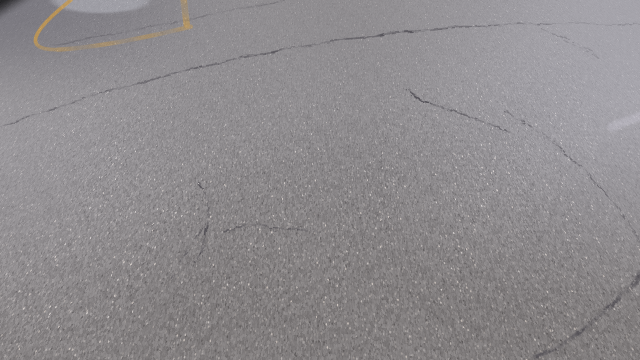
This texture is drawn by a WebGL 1 fragment shader. Its source:

```glsl
precision highp float;
// Worn grey asphalt in perspective, with pale grit, ragged cracks and faded paint.
uniform vec2 u_resolution;

float hash(vec2 p) {
  return fract(sin(dot(p, vec2(127.1, 311.7))) * 4375.85);
}

float segmentDistance(vec2 p, vec2 a, vec2 b) {
  vec2 ab = b - a;
  return length(p - a - ab * clamp(dot(p - a, ab) / dot(ab, ab), 0.0, 1.0));
}

// Distance to a quadratic curve, walked as short segments.
float curveDistance(vec2 p, vec2 a, vec2 control, vec2 b) {
  float nearest = 10.0;
  vec2 previous = a;
  for (int i = 1; i <= 12; i++) {
    float t = float(i) / 12.0;
    vec2 next = mix(mix(a, control, t), mix(control, b, t), t);
    nearest = min(nearest, segmentDistance(p, previous, next));
    previous = next;
  }
  return nearest;
}

float stroke(float distance, float halfWidth, float soft) {
  return 1.0 - smoothstep(halfWidth - soft, halfWidth + soft, distance);
}

float bump(float x, float centre, float radius) {
  return 1.0 - smoothstep(0.0, radius, abs(x - centre));
}

// Cellular noise: x is the distance to the nearest stone, y its random tone.
vec2 stones(vec2 p) {
  vec2 cell = floor(p);
  vec2 nearest = vec2(10.0, 0.0);
  for (int j = -1; j <= 1; j++) {
    for (int i = -1; i <= 1; i++) {
      vec2 id = cell + vec2(float(i), float(j));
      vec2 centre = id + vec2(hash(id), hash(id + 37.3));
      float d = length(p - centre);
      if (d < nearest.x) nearest = vec2(d, hash(id + 71.9));
    }
  }
  return nearest;
}

// Slow bends plus stone-sized jumps, so cracks run around the grit.
vec2 wobble(vec2 p, vec2 stone) {
  vec2 slow = sin(p.yx * vec2(43.0, 37.0) + 2.0 * sin(p * 29.0));
  vec2 jump = vec2(stone.y - 0.5, fract(stone.y * 7.3) - 0.5);
  return p + 0.0035 * slow + 0.0065 * jump;
}

float patchy(vec2 p) {
  return sin(p.x * 7.0 + 2.0 * sin(p.y * 5.0)) * sin(p.y * 9.0 + sin(p.x * 6.0));
}

// Broad light: brighter, cooler flanks and a darker, warmer foreground.
vec3 groundTone(vec2 p) {
  float right = smoothstep(0.95, 1.8, p.x) * smoothstep(0.0, 0.75, p.y);
  float left = smoothstep(0.75, 0.0, p.x) * smoothstep(0.95, 0.5, p.y) * smoothstep(-0.2, 0.4, p.y);
  float far = smoothstep(0.1, 0.85, p.y);
  vec3 tone = mix(vec3(0.503, 0.488, 0.489), vec3(0.568, 0.558, 0.570), far);
  tone += right * vec3(0.085, 0.089, 0.105) + left * vec3(0.062, 0.063, 0.070);
  tone -= vec3(0.085, 0.082, 0.065) * smoothstep(0.8, 0.0, p.x) * smoothstep(0.7, 1.0, p.y);
  return tone + 0.007 * patchy(p);
}

// Coarse grit nearby, finer grit towards the top.
vec3 grit(vec2 p) {
  float depth = 1.0 - 0.5 * p.y;
  vec2 ground = vec2((p.x - 0.89) / depth, -1.5 * log(depth));
  vec2 coarse = stones(ground * vec2(125.0, 115.0));
  vec2 fine = stones(ground * vec2(210.0, 145.0) + 19.0);
  float strength = mix(1.0, 0.35, smoothstep(0.4, 1.0, p.y));
  strength *= 1.0 - 0.45 * smoothstep(0.5, 0.9, abs(p.x - 0.89)) * smoothstep(0.1, 0.5, p.y);
  float core = 1.0 - smoothstep(0.1, 0.5, coarse.x);
  float chip = core * smoothstep(0.7, 1.0, coarse.y);
  float bright = core * smoothstep(0.965, 0.985, coarse.y);
  float pit = core * smoothstep(0.25, 0.0, coarse.y);
  vec3 warm = mix(vec3(1.0, 0.99, 0.95), vec3(1.0, 0.88, 0.74), fract(coarse.y * 91.0) * 0.7);
  float grain = (fine.y - 0.5) * 0.09 + (0.45 - fine.x) * 0.05;
  return strength * (vec3(grain) + (chip * 0.13 + bright * 0.12) * warm - pit * 0.09);
}

float cracks(vec2 p, float soft) {
  vec2 stone = stones(p * 110.0);
  vec2 q = wobble(p, stone);
  float gaps = smoothstep(-0.7, 0.8, sin(p.x * 47.0 + p.y * 31.0 + 3.0 * sin(p.x * 19.0 - p.y * 23.0)));
  float chipped = 0.45 + 0.55 * smoothstep(0.1, 0.6, fract(stone.y * 13.7));
  float arc = curveDistance(mix(p, q, 0.6), vec2(0.0, 0.648), vec2(0.903, 0.972), vec2(1.778, 0.931));
  float open = 0.25 + 0.3 * gaps + 0.5 * bump(p.x, 0.56, 0.06) + 0.3 * bump(p.x, 0.72, 0.14) + 0.35 * bump(p.x, 1.1, 0.2);
  open *= mix(1.0, 0.75, smoothstep(1.25, 1.6, p.x));
  float mark = stroke(arc, 0.0012 + 0.002 * open, soft) * min(open, 1.0);
  float worn = 0.45 + 0.55 * gaps;
  float bend = curveDistance(q, vec2(1.134, 0.745), vec2(1.21, 0.70), vec2(1.417, 0.637));
  mark = max(mark, stroke(bend, 0.0024, soft) * mix(0.9, 0.6 * worn, smoothstep(1.18, 1.22, p.x)));
  float flank = curveDistance(q, vec2(1.40, 0.69), vec2(1.62, 0.58), vec2(1.778, 0.33));
  mark = max(mark, stroke(flank, 0.002, soft) * 0.6 * worn);
  float stem = curveDistance(q, vec2(0.556, 0.49), vec2(0.61, 0.39), vec2(0.54, 0.27));
  float branch = curveDistance(q, vec2(0.579, 0.385), vec2(0.52, 0.30), vec2(0.47, 0.225));
  mark = max(mark, stroke(stem, 0.0026, soft) * 0.85 * worn);
  mark = max(mark, stroke(branch, 0.002, soft) * 0.6 * gaps);
  float twig = curveDistance(q + 0.5 * (q - p), vec2(0.63, 0.36), vec2(0.72, 0.385), vec2(0.885, 0.352));
  mark = max(mark, stroke(twig, 0.003, soft) * 0.65 * worn);
  float corner = curveDistance(q, vec2(1.48, 0.005), vec2(1.63, 0.06), vec2(1.778, 0.236));
  mark = max(mark, stroke(corner, 0.006, soft * 2.0) * 0.75 * worn);
  float upper = curveDistance(q, vec2(1.505, 0.924), vec2(1.6, 0.88), vec2(1.667, 0.838));
  float distant = curveDistance(mix(p, q, 0.5), vec2(0.14, 0.873), vec2(0.4, 0.92), vec2(0.787, 1.0));
  mark = max(mark, 0.35 * worn * max(stroke(upper, 0.0015, soft), stroke(distant, 0.002, soft)));
  return mark * chipped;
}

void main() {
  vec2 p = gl_FragCoord.xy / u_resolution.y;
  p.x *= 1.7778 * u_resolution.y / u_resolution.x;
  float soft = max(0.002, 0.6 / u_resolution.y);
  vec3 color = groundTone(p);

  // Pale patch, faded marking and shaded far corner.
  float pale = 1.0 - smoothstep(0.8, 1.1, length((p - vec2(0.28, 1.0)) / vec2(0.14, 0.038)));
  color = mix(color, vec3(0.66, 0.66, 0.69), pale * 0.75);
  float faded = stroke(segmentDistance(p, vec2(1.70, 0.648), vec2(1.80, 0.685)), 0.012, 0.007);
  color = mix(color, vec3(0.74, 0.73, 0.77), faded * 0.6);
  color *= 1.0 - 0.7 * smoothstep(0.1, 0.0, p.x + 1.6 * (1.0 - p.y));

  // Worn yellow outline with a rounded corner.
  float bow = curveDistance(p, vec2(0.197, 1.0), vec2(0.02, 0.86), vec2(0.16, 0.862));
  float base = curveDistance(p, vec2(0.16, 0.862), vec2(0.30, 0.87), vec2(0.53, 0.926));
  float post = segmentDistance(p, vec2(0.509, 1.01), vec2(0.519, 0.93));
  float wear = 0.7 + 0.3 * sin(p.x * 41.0 + p.y * 67.0);
  float paint = stroke(bow, 0.005, soft) * mix(0.4, 0.8, smoothstep(0.86, 0.89, p.y));
  paint = max(paint, stroke(base, 0.006, soft) * 0.45 * wear);
  paint = max(paint, stroke(post, 0.009, soft) * 0.65 * wear);
  color = mix(color, vec3(0.78, 0.60, 0.30), paint);

  color += grit(p);
  color = mix(color, vec3(0.25, 0.24, 0.27), cracks(p, soft) * 0.8);
  gl_FragColor = vec4(clamp(color, 0.0, 1.0), 1.0);
}
```
